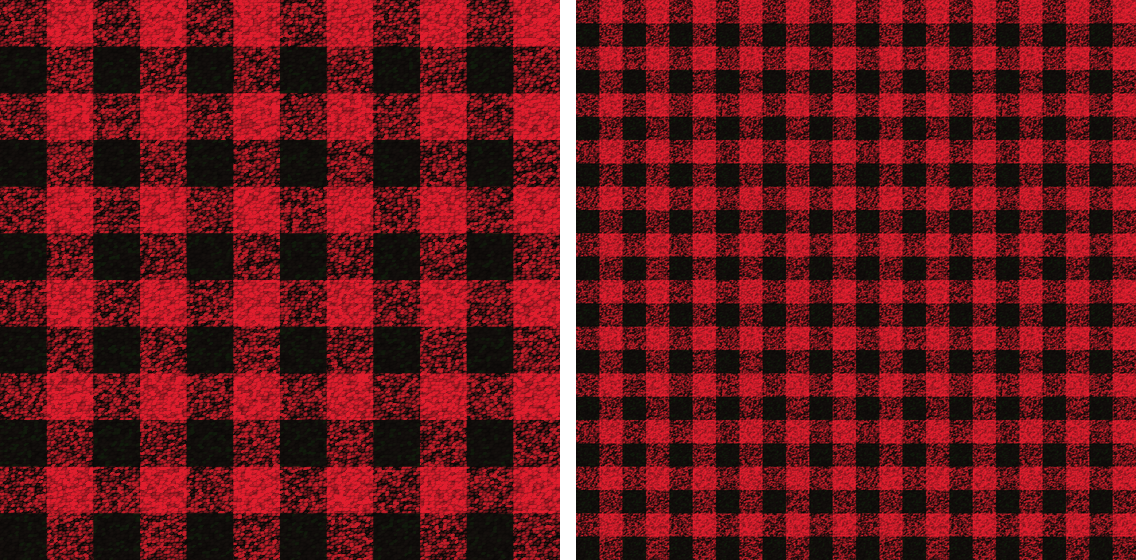
Left: one tile. Right: repeated 2 by 2.
Reproduce this pattern procedurally as a three.js fragment shader.

```glsl
// Woollen buffalo check: six dark and six red bands each way, crossing to
// black, mixed and red squares. Wrapped cellular noise forms the small
// slanted stitches, whose random height decides how much red shows.
varying vec2 vUv;

vec3 hash3(vec2 p) {
  vec3 q = vec3(dot(p, vec2(127.1, 311.7)),
                dot(p, vec2(269.5, 183.3)),
                dot(p, vec2(419.2, 371.9)));
  return fract(sin(q) * 43758.55);
}

// x: random height blended between stitches, y: distance to nearest centre
vec2 stitches(vec2 uv, vec2 count) {
  vec2 p = uv * count;
  vec2 cell = floor(p);
  float nearest = 8.0;
  float total = 0.0;
  float height = 0.0;
  for (int j = -1; j <= 1; j++) {
    for (int i = -1; i <= 1; i++) {
      vec2 id = cell + vec2(float(i), float(j));
      vec3 rnd = hash3(mod(id, count));
      vec2 d = p - id - 0.5 - 0.75 * (rnd.xy - 0.5);
      d.x -= 0.35 * d.y; // slant of the yarn
      float d2 = dot(d, d);
      float weight = exp(-14.0 * d2);
      nearest = min(nearest, d2);
      total += weight;
      height += weight * rnd.z;
    }
  }
  return vec2(height / max(total, 1e-5), sqrt(nearest));
}

// 0 in the dark half of each repeat, 1 in the red half
vec2 redBands(vec2 uv) {
  vec2 fromDark = abs(fract(uv * 6.0 + 0.25) - 0.5);
  return smoothstep(0.244, 0.256, fromDark);
}

void main() {
  // Stitch relief: raised yarn against the gaps around it
  vec2 yarn = stitches(vUv, vec2(144.0, 192.0));
  float body = 1.0 - smoothstep(0.1, 0.9, yarn.y);
  float lift = mix(yarn.x, body, 0.42) - 0.5;

  // Share of red in the three kinds of square
  vec2 bands = redBands(vUv);
  float crossing = bands.x + bands.y;
  float mixedRed = clamp(0.34 + 1.6 * lift, 0.0, 0.9);
  float fullRed = clamp(0.84 + 0.95 * lift, 0.3, 1.04);
  float red = mix(mixedRed * min(crossing, 1.0), fullRed, max(crossing - 1.0, 0.0));

  // Black wool with faint olive fibres, then the red dye
  vec3 black = mix(vec3(0.065, 0.05, 0.042), vec3(0.05, 0.08, 0.035),
                   smoothstep(0.65, 0.95, yarn.x));
  black *= 0.95 + 0.9 * lift;
  vec3 color = mix(black, vec3(0.85, 0.115, 0.175), red);
  gl_FragColor = vec4(color, 1.0);
}
```
